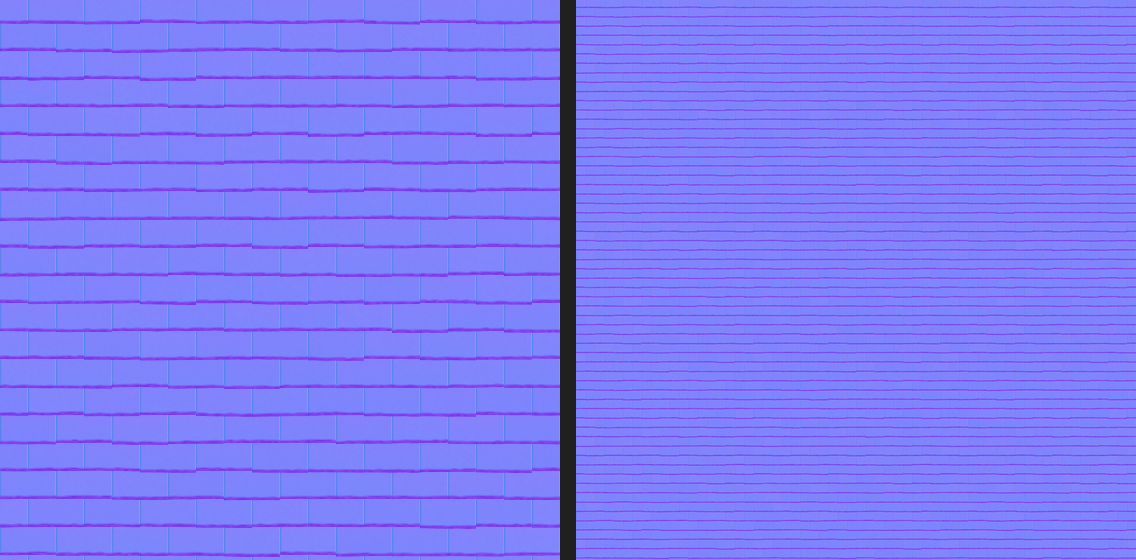
Left: one tile. Right: repeated 3 by 3.
Give the GLSL for this texture map, as a three.js fragment shader.

```glsl
// Tangent-space normal map of overlapping flat roof tiles in a half-bond layout
#define COLUMNS 10.0
#define ROWS 20.0
#define ROW_SHIFT 0.20     // height of the first course line, in rows
#define MAX_DROP 0.07      // how far a tile may slip down, in rows
#define TILT 0.025         // slant of the lower edge, in rows
#define LIP 0.105          // height of the lower lip, in rows
#define JOINT 0.021        // width of a side bevel, in tiles
#define SOFT 0.02          // edge smoothing, in rows
#define GRAIN 0.014
#define FACE vec3(0.50, 0.52, 0.99)
#define LIP_DARK vec3(0.50, 0.245, 0.925)

varying vec2 vUv;

float hash(vec2 p) {
  vec3 q = fract(vec3(p.xyx) * vec3(0.1031, 0.1030, 0.0973));
  q += dot(q, q.yzx + 33.33);
  return fract((q.x + q.y) * q.z);
}

// Value noise that repeats after a whole number of cells
float wrapNoise(vec2 p, vec2 period) {
  vec2 i = floor(p), f = fract(p);
  f = f * f * (3.0 - 2.0 * f);
  vec2 a = mod(i, period), b = mod(i + 1.0, period);
  return mix(mix(hash(a), hash(vec2(b.x, a.y)), f.x),
             mix(hash(vec2(a.x, b.y)), hash(b), f.x), f.y);
}

// Position along the course: tile index and coordinate within the tile
vec2 alongCourse(float row) {
  float x = vUv.x * COLUMNS - 0.5 * mod(row, 2.0);
  return vec2(mod(floor(x), COLUMNS), fract(x));
}

// Uneven lower edge of the tile, measured down from the course line
float edgeDrop(float row) {
  row = mod(row, ROWS);
  vec2 tile = alongCourse(row);
  vec2 id = vec2(tile.x, row);
  float slip = MAX_DROP * pow(hash(id + 7.0), 1.5);
  float slant = TILT * (hash(id + 41.0) - 0.5) * (2.0 * tile.y - 1.0);
  float wobble = wrapNoise(vec2(vUv.x * COLUMNS * 5.0, row), vec2(COLUMNS * 5.0, ROWS));
  return slip + slant + 0.012 * wobble + 0.5 * TILT;
}

// Colour of one tile at a given height above its lower edge
vec3 tileNormal(float row, float height) {
  row = mod(row, ROWS);
  vec2 tile = alongCourse(row);
  vec2 id = vec2(tile.x, row);
  float u = tile.y;

  // Nearly flat face with a small lean of its own
  vec3 color = FACE;
  color.r += 0.022 * (hash(id + 3.0) - 0.5) + 0.03 * (height - 0.5);
  color.g += 0.012 * (hash(id + 19.0) - 0.5) + 0.012 * (0.5 - height);

  // Side bevels: cyan on the left, pink on the right
  float left = 1.0 - smoothstep(JOINT * 0.6, JOINT * 1.6, u);
  float right = 1.0 - smoothstep(JOINT * 0.3, JOINT * 1.2, 1.0 - u);
  vec3 cyan = mix(vec3(0.35, 0.51, 0.87), vec3(0.33, 0.52, 0.96), hash(id + 61.0));
  color = mix(color, cyan, left * (0.75 + 0.25 * hash(id + 13.0)));
  color = mix(color, vec3(0.73, 0.51, 0.92), right * (0.6 + 0.4 * hash(id + 29.0)));

  // Chipped lower lip with a paler upper rim
  vec2 chipGrid = vec2(COLUMNS * 9.0, ROWS);
  float chip = wrapNoise(vec2(vUv.x * chipGrid.x, row), chipGrid);
  float top = LIP + 0.035 * (chip - 0.5);
  float rim = 1.0 - smoothstep(top, top + 0.045, height);
  float lip = 1.0 - smoothstep(top - 0.035, top + 0.005, height);
  vec2 roughGrid = vec2(COLUMNS * 16.0, ROWS * 22.0);
  float rough = wrapNoise(vUv * roughGrid, roughGrid) - 0.5;
  vec3 lipColor = LIP_DARK + vec3(0.06, 0.09, 0.03) * rough;
  lipColor.r += 0.06 * (right - left);
  color = mix(color, vec3(0.50, 0.39, 0.96), rim);
  return mix(color, lipColor, lip);
}

void main() {
  float y = vUv.y * ROWS - ROW_SHIFT;
  float row = floor(y), f = y - row;

  // The course above hangs over the top of this one
  float hang = f - 1.0 + edgeDrop(row + 1.0);
  vec3 color = tileNormal(row, f + edgeDrop(row));
  color = mix(color, tileNormal(row + 1.0, hang), smoothstep(-SOFT, SOFT, hang));

  // Fine surface grain
  vec2 grainGrid = vec2(256.0);
  float grainX = wrapNoise(vUv * grainGrid, grainGrid) - 0.5;
  float grainY = wrapNoise(vUv * grainGrid + 97.0, grainGrid) - 0.5;
  color.rg += GRAIN * vec2(grainX, grainY);

  gl_FragColor = vec4(clamp(color, 0.0, 1.0), 1.0);
}
```
